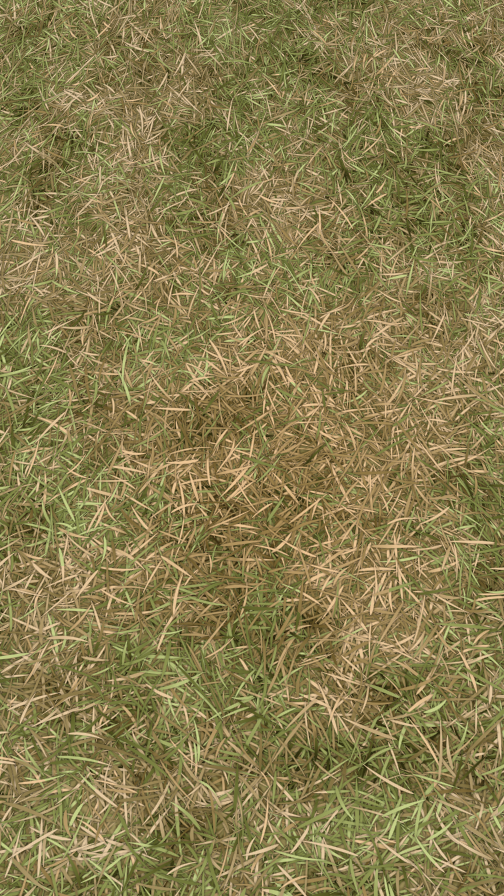
A Shadertoy shader for this texture:

```glsl
const int LAYERS = 25;
const float CELL = 0.066;         // blade spacing at the near edge, in canvas widths
const float FAR_SCALE = 0.45;     // size of the farthest blades
const float HALF_WIDTH = 0.049;   // blade half width, in cells
const float BEND = 0.18;
const float SHADOW = 0.17;
const float SHADOW_REACH = 0.065;
const float EXPOSURE = 1.13;
const float TONE_SPREAD = 0.86;
const float TONE_BIAS = 0.13;     // makes up for the shadows
const float PATCH_TONE = 0.50;
const vec3 GREEN_TINT = vec3(0.88, 1.02, 0.86);
const vec3 STRAW_TINT = vec3(1.02, 0.99, 1.03);
const vec3 RUST_TINT = vec3(1.07, 0.96, 0.90);
const vec2 RUST_CENTER = vec2(0.55, 0.45);

// Dark to light grass tones and where each sits in the cumulative shares
const vec3 TONES[6] = vec3[6](
    vec3(0.19, 0.16, 0.06), vec3(0.33, 0.29, 0.13), vec3(0.44, 0.40, 0.23),
    vec3(0.54, 0.49, 0.31), vec3(0.64, 0.58, 0.41), vec3(0.78, 0.71, 0.55));
const float STOPS[6] = float[6](0.02, 0.105, 0.285, 0.535, 0.785, 0.95);

vec4 hash4(vec3 p) {
    vec4 h = fract(p.xyzx * vec4(0.1031, 0.1030, 0.0973, 0.1099));
    h += dot(h, h.wzxy + 33.33);
    return fract((h.xxyz + h.yzzw) * h.zywx);
}

float noise(vec2 p) {
    vec2 i = floor(p), f = fract(p);
    f = f * f * (3.0 - 2.0 * f);
    float a = hash4(vec3(i, 7.0)).x;
    float b = hash4(vec3(i + vec2(1, 0), 7.0)).x;
    float c = hash4(vec3(i + vec2(0, 1), 7.0)).x;
    float d = hash4(vec3(i + vec2(1, 1), 7.0)).x;
    return mix(mix(a, b, f.x), mix(c, d, f.x), f.y);
}

float fbm(vec2 p) {
    float sum = 0.0, amp = 0.533;
    for (int i = 0; i < 4; i++) {
        sum += amp * noise(p);
        p = mat2(1.6, 1.2, -1.2, 1.6) * p + 9.7;
        amp *= 0.5;
    }
    return sum;
}

vec3 grassTone(float t) {
    vec3 c = TONES[0];
    for (int i = 1; i < 6; i++)
        c = mix(c, TONES[i], clamp((t - STOPS[i - 1]) / (STOPS[i] - STOPS[i - 1]), 0.0, 1.0));
    return c;
}

mat2 rotation(float a) {
    return mat2(cos(a), sin(a), -sin(a), cos(a));
}

// x: signed distance to a curved tapering blade, y: position along it from -1 to 1
vec2 blade(vec2 p, float angle, float halfLength, float halfWidth, float bend) {
    p = p * rotation(angle);
    float t = p.x / halfLength;
    p.y -= bend * (t * t - 0.4);
    float width = halfWidth * sqrt(max(0.0, 1.0 - t * t)) * (0.85 - 0.3 * t);
    return vec2(max(abs(p.y) - width, abs(p.x) - halfLength), t);
}

void mainImage(out vec4 fragColor, in vec2 fragCoord) {
    // Ground seen at a slant: everything shrinks towards the top
    vec2 uv = fragCoord / iResolution.xy;
    float aspect = iResolution.y / iResolution.x;
    float slope = 1.0 - FAR_SCALE;
    float scale = 1.0 - slope * uv.y;
    vec2 ground = vec2((uv.x - 0.5) / scale, -log(scale) / slope * aspect) + 4.0;

    // Broad patches of green, straw and rust
    float edges = abs(uv.y - 0.45);
    float green = smoothstep(0.38, 0.78, fbm(ground * 4.5) + 0.28 * edges);
    float greenShare = mix(0.14, 0.62, green);
    vec2 fromRust = (uv - RUST_CENTER) * vec2(2.2, 3.6);
    float rust = exp(-dot(fromRust, fromRust));
    float patchTone = PATCH_TONE * (fbm(ground * 7.0 + 31.0) - 0.5);

    // Shaded thatch below the blades
    vec3 color = grassTone(0.35 + patchTone + 0.4 * (noise(ground * 150.0) - 0.5));

    for (int layer = 0; layer < LAYERS; layer++) {
        float id = float(layer);
        float height = id / float(LAYERS - 1);
        float turn = id * 2.4;
        float size = CELL * (0.82 + 0.36 * fract(id * 0.618));
        vec2 p = rotation(turn) * ground / size + id * 17.3;
        float pixel = 1.0 / (iResolution.x * scale * size);
        vec2 cell = floor(p);

        for (int k = 0; k < 9; k++) {
            vec2 c = cell + vec2(k % 3, k / 3) - 1.0;
            vec4 shape = hash4(vec3(c, id));
            vec4 look = hash4(vec3(c, id + 50.0));
            vec2 local = p - c - shape.xy;
            float angle = 6.2832 * shape.z + turn;
            float halfLength = mix(0.4, 0.92, shape.w);
            float halfWidth = HALF_WIDTH * mix(0.65, 1.3, look.x);
            vec2 b = blade(local, angle, halfLength, halfWidth, BEND * (look.y - 0.5));

            // Soft shadow around the blade, then the blade itself
            float shade = 1.0 - smoothstep(-0.02, SHADOW_REACH + 0.5 * pixel, b.x);
            color *= 1.0 - SHADOW * shade;

            float isGreen = step(look.z, greenShare);
            float tone = 0.5 + TONE_BIAS + TONE_SPREAD * (look.w - 0.5)
                       + 0.2 * (height - 0.6) + patchTone - 0.10 * isGreen + 0.08 * b.y;
            vec3 dry = mix(STRAW_TINT, RUST_TINT, max(rust * 0.8, step(0.8, look.y) * 0.6));
            vec3 bladeColor = grassTone(tone) * mix(dry, GREEN_TINT, isGreen);
            color = mix(color, bladeColor, clamp(0.5 - b.x / (1.25 * pixel), 0.0, 1.0));
        }
    }
    fragColor = vec4(clamp(color * EXPOSURE, 0.0, 1.0), 1.0);
}
```
